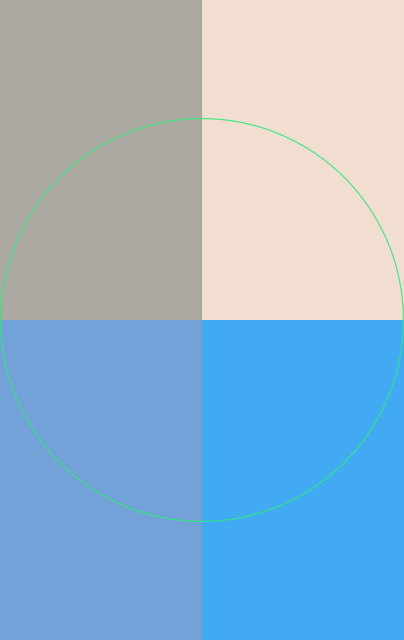
Give the GLSL for this background, as a WebGL 1 fragment shader.

```glsl
precision highp float;

uniform vec2 u_resolution;

const vec3 UPPER_LEFT = vec3(0.670, 0.660, 0.637);
const vec3 UPPER_RIGHT = vec3(0.950, 0.867, 0.820);
const vec3 LOWER_LEFT = vec3(0.451, 0.635, 0.847);
const vec3 LOWER_RIGHT = vec3(0.259, 0.667, 0.953);
const vec3 RING_COLOR = vec3(0.180, 0.910, 0.480);

// Lengths are fractions of the canvas width.
const float RING_RADIUS = 0.4985;
const float RING_WIDTH = 0.0029;
const float RING_OPACITY = 0.9;

// Coverage of the positive side of an edge, smoothed over one pixel.
float coverage(float dist, float pixel) {
  return clamp(dist / pixel + 0.5, 0.0, 1.0);
}

void main() {
  float pixel = 1.0 / u_resolution.x;
  vec2 p = (gl_FragCoord.xy - 0.5 * u_resolution) * pixel;

  // Four flat quadrants
  float right = coverage(p.x, pixel);
  float upper = coverage(p.y, pixel);
  vec3 lowerColor = mix(LOWER_LEFT, LOWER_RIGHT, right);
  vec3 upperColor = mix(UPPER_LEFT, UPPER_RIGHT, right);
  vec3 color = mix(lowerColor, upperColor, upper);

  // Thin centered ring
  float ringDistance = abs(length(p) - RING_RADIUS);
  float ring = coverage(0.5 * RING_WIDTH - ringDistance, pixel);
  color = mix(color, RING_COLOR, ring * RING_OPACITY);

  gl_FragColor = vec4(color, 1.0);
}
```
